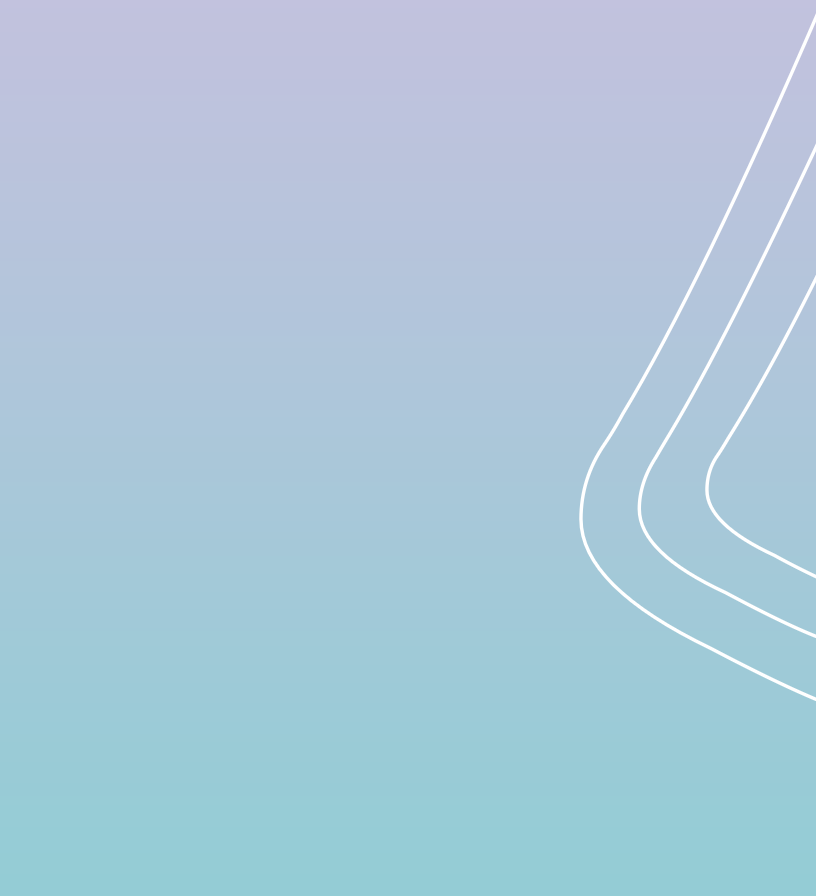
Write a WebGL 2 fragment shader that draws this background.

```glsl
#version 300 es
precision highp float;

uniform vec2 u_resolution;
out vec4 outColor;

const vec3 AQUA = vec3(0.579, 0.802, 0.836);
const vec3 LILAC = vec3(0.760, 0.759, 0.869);
const vec3 LINE_WHITE = vec3(1.0);
const float HALF_WIDTH = 0.0019;
const float GRADIENT_EASE = 0.25;
const int STEPS = 16;

float segmentDistance(vec2 p, vec2 a, vec2 b) {
    vec2 ab = b - a;
    float t = clamp(dot(p - a, ab) / dot(ab, ab), 0.0, 1.0);
    return length(p - a - ab * t);
}

vec2 bezierPoint(vec2 a, vec2 b, vec2 c, float t) {
    return mix(mix(a, b, t), mix(b, c, t), t);
}

// Distance to a quadratic curve, walked as short segments
float bezierDistance(vec2 p, vec2 a, vec2 b, vec2 c) {
    float d = 1e3;
    vec2 previous = a;
    for (int i = 1; i <= STEPS; i++) {
        vec2 next = bezierPoint(a, b, c, float(i) / float(STEPS));
        d = min(d, segmentDistance(p, previous, next));
        previous = next;
    }
    return d;
}

// Five joined curves: even entries are joints, odd ones are controls
float contourDistance(vec2 p, vec2 path[11]) {
    float d = 1e3;
    for (int i = 0; i < 10; i += 2) {
        d = min(d, bezierDistance(p, path[i], path[i + 1], path[i + 2]));
    }
    return d;
}

float strokeMask(float d, float halfWidth, float pixel) {
    return clamp((halfWidth - d) / pixel + 0.5, 0.0, 1.0);
}

// Vertical gradient, slightly flatter at both ends
vec3 skyColor(float height, float ease) {
    float t = mix(height, smoothstep(0.0, 1.0, height), ease);
    return mix(AQUA, LILAC, t);
}

void main() {
    // Height of the canvas is one unit
    vec2 p = gl_FragCoord.xy / u_resolution.y;
    float pixel = 1.0 / u_resolution.y;

    // Nested rounded corners, running off the right edge
    vec2 outer[11] = vec2[11](
        vec2(0.917, 0.995), vec2(0.780, 0.678), vec2(0.695, 0.538),
        vec2(0.685, 0.5195), vec2(0.6745, 0.504), vec2(0.6484, 0.466),
        vec2(0.6484, 0.4206), vec2(0.6484, 0.346), vec2(0.794, 0.276),
        vec2(0.870, 0.236), vec2(0.918, 0.2165));
    vec2 middle[11] = vec2[11](
        vec2(0.917, 0.849), vec2(0.810, 0.620), vec2(0.7474, 0.5156),
        vec2(0.738, 0.500), vec2(0.732, 0.4896), vec2(0.7135, 0.461),
        vec2(0.7135, 0.432), vec2(0.7135, 0.383), vec2(0.810, 0.3385),
        vec2(0.880, 0.301), vec2(0.918, 0.287));
    vec2 inner[11] = vec2[11](
        vec2(0.917, 0.702), vec2(0.861, 0.588), vec2(0.8125, 0.5104),
        vec2(0.806, 0.4993), vec2(0.801, 0.492), vec2(0.789, 0.475),
        vec2(0.789, 0.453), vec2(0.789, 0.415), vec2(0.8646, 0.380),
        vec2(0.888, 0.367), vec2(0.918, 0.353));

    float d = contourDistance(p, outer);
    d = min(d, contourDistance(p, middle));
    d = min(d, contourDistance(p, inner));

    vec3 color = skyColor(p.y, GRADIENT_EASE);
    color = mix(color, LINE_WHITE, strokeMask(d, HALF_WIDTH, pixel));
    outColor = vec4(color, 1.0);
}
```
